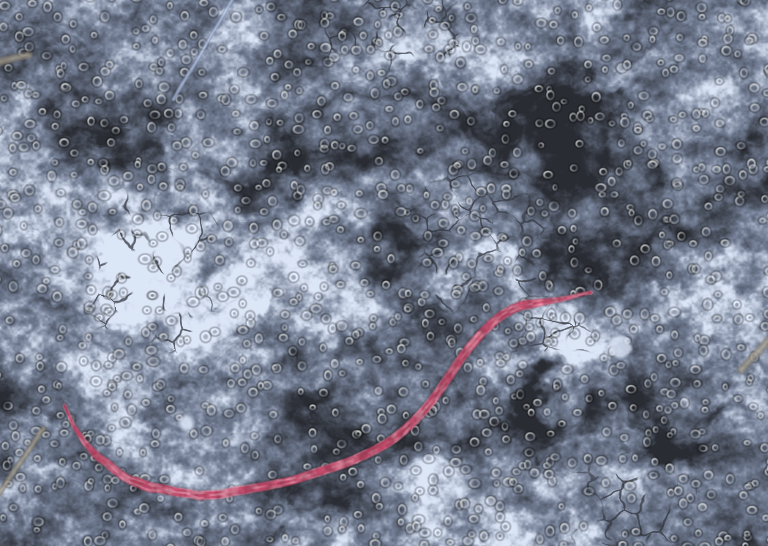
Reproduce this texture procedurally as a Shadertoy shader.

```glsl
// Mottled blue-grey mineral film with tiny bubbles, cracks and a curved red fibre.

const vec3 DARK = vec3(0.15, 0.16, 0.185);
const vec3 SLATE = vec3(0.45, 0.495, 0.585);
const vec3 FROST = vec3(0.86, 0.90, 0.97);
const vec3 RIM = vec3(0.76, 0.77, 0.77);
const vec3 RED = vec3(0.73, 0.27, 0.39);
const vec3 PINK = vec3(0.87, 0.56, 0.64);
const vec3 STRAW = vec3(0.58, 0.55, 0.49);

// Broad light and dark areas: centre, radius, strength
const vec4 PATCHES[11] = vec4[11](
    vec4(0.27, 0.52, 0.14, 0.36), vec4(0.83, 0.57, 0.13, 0.46),
    vec4(0.69, 0.94, 0.13, 0.34), vec4(1.00, 0.39, 0.08, 0.32),
    vec4(1.17, 0.07, 0.17, 0.26), vec4(0.67, 0.54, 0.07, -0.55),
    vec4(0.58, 0.80, 0.15, -0.34), vec4(0.10, 0.85, 0.16, -0.46),
    vec4(1.10, 0.78, 0.15, -0.36), vec4(0.92, 0.25, 0.08, -0.34),
    vec4(1.30, 0.18, 0.10, -0.42));

// Joined quadratic curves: end, control, end, control, ...
const vec2 FIBRE[11] = vec2[11](
    vec2(0.119, 0.258), vec2(0.174, 0.103), vec2(0.366, 0.093),
    vec2(0.531, 0.103), vec2(0.687, 0.176), vec2(0.760, 0.212),
    vec2(0.824, 0.313), vec2(0.907, 0.441), vec2(0.971, 0.443),
    vec2(1.026, 0.451), vec2(1.081, 0.463));

vec2 hash2(vec2 p) {
    vec3 q = fract(vec3(p.xyx) * vec3(0.1031, 0.1030, 0.0973));
    q += dot(q, q.yzx + 33.33);
    return fract((q.xx + q.yz) * q.zy);
}

float noise(vec2 p) {
    vec2 i = floor(p), f = fract(p);
    f = f * f * (3.0 - 2.0 * f);
    return mix(mix(hash2(i).x, hash2(i + vec2(1, 0)).x, f.x),
               mix(hash2(i + vec2(0, 1)).x, hash2(i + 1.0).x, f.x), f.y);
}

float fbm(vec2 p) {
    float sum = 0.0, amp = 0.5;
    for (int i = 0; i < 5; i++) {
        sum += amp * noise(p);
        p = mat2(1.6, 1.2, -1.2, 1.6) * p + 17.3;
        amp *= 0.56;
    }
    return sum / 1.07;
}

// Distance to a segment, and position along it
vec2 segment(vec2 p, vec2 a, vec2 b) {
    vec2 d = b - a;
    float h = clamp(dot(p - a, d) / dot(d, d), 0.0, 1.0);
    return vec2(length(p - a - d * h), h);
}

vec2 fibreDistance(vec2 p) {
    vec2 best = vec2(9.0, 0.0);
    for (int k = 0; k < 5; k++) {
        vec2 a = FIBRE[2 * k], b = FIBRE[2 * k + 1], c = FIBRE[2 * k + 2], last = a;
        for (int j = 1; j <= 8; j++) {
            float t = float(j) / 8.0;
            vec2 next = mix(mix(a, b, t), mix(b, c, t), t);
            vec2 s = segment(p, last, next);
            if (s.x < best.x) best = vec2(s.x, (float(k) + t - (1.0 - s.y) / 8.0) / 5.0);
            last = next;
        }
    }
    return best;
}

// Distance to the border between the two nearest cells
float cellBorder(vec2 p) {
    vec2 a = vec2(9.0), b = vec2(9.0);
    for (int n = 0; n < 9; n++) {
        vec2 c = floor(p) + vec2(n % 3 - 1, n / 3 - 1);
        vec2 d = c + hash2(c) - p;
        if (dot(d, d) < dot(a, a)) { b = a; a = d; }
        else if (dot(d, d) < dot(b, b)) b = d;
    }
    return dot(0.5 * (a + b), normalize(b - a));
}

vec3 addBubbles(vec3 col, vec2 p, float seed, float px) {
    const float CELL = 0.045;
    vec2 g = p / CELL + seed, id = floor(g);
    vec2 rnd = hash2(id + 7.0 * seed), look = hash2(id + 91.0 + seed);
    vec2 d = (fract(g) - 0.5 - (rnd - 0.5) * 0.46) * CELL;
    d *= mix(vec2(0.85, 1.1), vec2(1.15, 0.9), look.y);
    float r = mix(0.0038, 0.0074, look.x), len = length(d);
    float crowd = 0.18 + 0.42 * noise(id * 0.35 + seed);
    float keep = step(hash2(id + 43.0 + seed).x, crowd);
    float soft = 0.0014 + px * 0.4;
    float rim = 1.0 - smoothstep(0.0, 0.0012 + soft, abs(len - r));
    float halo = 1.0 - smoothstep(0.0, 0.0016 + soft, abs(len - r - 0.0028));
    float core = 1.0 - smoothstep(r * 0.2, r, len);
    float glint = 0.66 + 0.34 * dot(d / max(len, 0.0001), normalize(rnd.yx - vec2(0.8, 0.2)));
    col *= 1.0 - keep * (0.24 * halo + 0.24 * core);
    return mix(col, max(RIM, col * 1.12), keep * rim * glint * mix(0.5, 1.0, rnd.x));
}

vec3 addThread(vec3 col, vec2 p, vec2 a, vec2 b, float w, vec3 tint) {
    float d = segment(p + 0.008 * (noise(p * 25.0) - 0.5), a, b).x;
    return mix(col, tint * (1.15 - 0.4 * d / w), 0.7 * (1.0 - smoothstep(w * 0.5, w * 1.3, d)));
}

void mainImage(out vec4 fragColor, in vec2 fragCoord) {
    vec2 p = fragCoord / iResolution.y;
    float px = 1.0 / iResolution.y;

    // Cloudy film, stretched sideways
    vec2 warp = vec2(fbm(p * 9.0), fbm(p * 9.0 + 40.0)) - 0.5;
    vec2 q = p + 0.2 * warp;
    float area = 0.0;
    for (int i = 0; i < 11; i++) {
        vec4 patchy = PATCHES[i];
        vec2 d = (q - patchy.xy) / patchy.z * (patchy.w < 0.0 ? vec2(0.8, 1.2) : vec2(1.0));
        area += patchy.w * exp(-pow(dot(d, d), 1.4));
    }
    float tone = 0.525 + area + 1.6 * (fbm(q * vec2(5.0, 9.0) + 3.0) - 0.5);
    tone += 0.75 * (fbm(p * vec2(24.0, 30.0) + 60.0) - 0.5);
    float grain = noise(p * 95.0) * 0.6 + noise(p * 200.0) * 0.4 - 0.5;
    tone += grain * mix(0.1, 0.4, smoothstep(0.1, 0.6, tone));
    tone = clamp(tone, 0.0, 1.05);
    vec3 col = mix(mix(DARK, SLATE, smoothstep(-0.08, 0.56, tone)), FROST, smoothstep(0.42, 1.0, tone));

    // Short broken cracks in the pale crust
    vec2 bent = p + 0.05 * warp + 0.012 * noise(p * 45.0);
    float crack = 1.0 - smoothstep(0.012, 0.05 + px * 8.0, cellBorder(bent * 23.0));
    crack *= smoothstep(0.45, 0.62, noise(p * 27.0 + 9.0)) * smoothstep(0.1, 0.25, area);
    col = mix(col, DARK * 1.3, 0.75 * crack);

    for (int i = 0; i < 4; i++) col = addBubbles(col, p, float(i) * 5.37, px);

    // Pale blobs and loose threads
    float blob = min(length(p - vec2(1.136, 0.365)) - 0.02, length(p - vec2(0.341, 0.225)) - 0.013);
    col = mix(col, FROST, 0.8 * (1.0 - smoothstep(-0.005, 0.005, blob + 0.008 * grain)));
    col = addThread(col, p, vec2(0.43, 1.01), vec2(0.32, 0.82), 0.004, SLATE * 1.4);
    col = addThread(col, p, vec2(0.08, 0.215), vec2(-0.02, 0.07), 0.006, STRAW);
    col = addThread(col, p, vec2(1.42, 0.39), vec2(1.355, 0.32), 0.008, STRAW);
    col = addThread(col, p, vec2(-0.01, 0.885), vec2(0.05, 0.897), 0.008, STRAW);

    // Red fibre, tapered, with mottled lighter streaks
    vec2 f = fibreDistance(p + 0.004 * (noise(p * 30.0) - 0.5));
    float w = 0.0082 * mix(0.4, 1.0, smoothstep(0.0, 0.12, f.y) * smoothstep(1.0, 0.75, f.y));
    float streak = smoothstep(0.3, 0.8, 0.6 * noise(vec2(f.y * 60.0, f.x * 250.0)) + 0.4 * noise(p * 90.0));
    vec3 strand = mix(RED, PINK, 0.75 * streak) * (1.0 + 0.35 * grain);
    col *= 1.0 - 0.15 * (1.0 - smoothstep(w, w + 0.006, f.x));
    col = mix(col, strand, 0.92 * (1.0 - smoothstep(w - 0.0025, w + 0.0015 + px * 0.5, f.x)));
    fragColor = vec4(col, 1.0);
}
```
